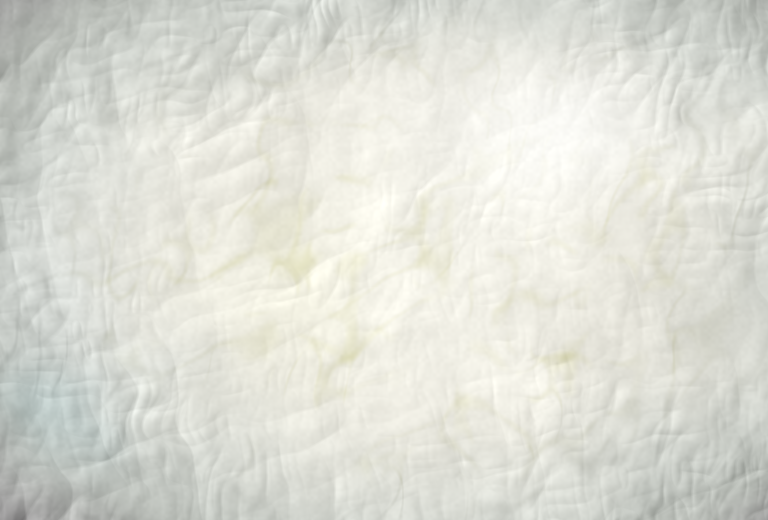
Give the GLSL for this texture, as a WebGL 1 fragment shader.

```glsl
precision highp float;
// Pale crumpled parchment: a warm bright middle fades to cool grey borders.
// Creases are the folds of stretched noise in patches of varying direction,
// lit from the upper left; soft blobs add the glow, stains and vignette.
uniform vec2 u_resolution;

float hash(vec2 cell) {
  vec3 h = fract(cell.xyx * vec3(0.1031, 0.1030, 0.0973));
  h += dot(h, h.yzx + 33.33);
  return fract((h.x + h.y) * h.z);
}

float noise(vec2 p) {
  vec2 i = floor(p), f = fract(p);
  f = f * f * (3.0 - 2.0 * f);
  return mix(mix(hash(i), hash(i + vec2(1.0, 0.0)), f.x),
             mix(hash(i + vec2(0.0, 1.0)), hash(i + 1.0), f.x), f.y);
}

float fbm(vec2 p) {
  float sum = 0.0, amp = 0.5;
  for (int i = 0; i < 4; i++) {
    sum += amp * noise(p);
    p = mat2(0.8, 0.6, -0.6, 0.8) * p * 2.03 + 17.3;
    amp *= 0.5;
  }
  return sum / 0.9375;
}

vec2 turn(vec2 p, float angle) {
  float c = cos(angle), s = sin(angle);
  return vec2(c * p.x + s * p.y, c * p.y - s * p.x);
}

// Height of the folded sheet: sharp ridges, each layer with its own
// direction and its own patches of the sheet.
float foldHeight(vec2 p) {
  float height = 0.0, freq = 12.0;
  for (int i = 0; i < 6; i++) {
    float k = float(i);
    vec2 q = turn(p, 0.95 + 0.8 * cos(k * 2.4)) * freq * vec2(0.42, 1.0);
    float patchy = smoothstep(0.2, 0.75, noise(p * 5.0 + 13.0 * k + 50.0));
    height += (0.4 + 1.2 * patchy) * abs(noise(q + 31.7 * k + 40.0) - 0.5) / freq;
    freq *= 1.36;
  }
  return height;
}

// Short dark crease lines, broken up by a mask.
float creaseLines(vec2 p) {
  float lines = 0.0;
  for (int i = 0; i < 3; i++) {
    float k = float(i);
    vec2 q = turn(p, 0.5 + 0.45 * k) * (15.0 + 5.0 * k) * vec2(0.45, 1.0) + 23.0 * k + 70.0;
    float ridge = 1.0 - smoothstep(0.0, 0.14, abs(noise(q) - 0.5));
    lines += ridge * smoothstep(0.45, 0.8, noise(q * 0.8 + 11.0));
  }
  return lines;
}

float blob(vec2 uv, vec2 center, vec2 radius) {
  vec2 d = (uv - center) / radius;
  return exp(-dot(d, d));
}

void main() {
  vec2 uv = gl_FragCoord.xy / u_resolution;
  vec2 p = gl_FragCoord.xy / u_resolution.y;

  // Broad warps roughen the blob outlines; a slight one bends the folds.
  vec2 cloud = vec2(fbm(p * 4.0 + 5.0), fbm(p * 4.0 + 60.0)) - 0.5;
  vec2 ruffled = uv + 0.15 * cloud;
  vec2 kink = vec2(noise(p * 16.0 + 7.0), noise(p * 16.0 + 80.0)) - 0.5;
  vec2 sheet = p + 0.06 * cloud + 0.018 * kink;

  // Vignette, glow and shaded patches.
  float edge = length((ruffled - vec2(0.55, 0.52)) / vec2(0.56, 0.57));
  float glow = blob(ruffled, vec2(0.69, 0.74), vec2(0.17, 0.15));
  float lowGlow = blob(ruffled, vec2(0.66, 0.22), vec2(0.12, 0.12));
  float tone = 0.938 - 0.142 * edge * edge * edge;
  tone += 0.05 * glow + 0.03 * lowGlow;
  tone -= 0.04 * blob(ruffled, vec2(0.85, 0.3), vec2(0.12, 0.2));
  tone += 0.07 * (fbm(p * 7.0 + 90.0) - 0.5);

  // Relief light across the folds, strongest near the borders.
  float reach = 0.0032;
  vec2 light = vec2(-0.84, 0.54) * reach;
  float relief = (foldHeight(sheet - light) - foldHeight(sheet + light)) / (2.0 * reach);
  float strength = mix(0.5, 1.0, smoothstep(0.3, 1.1, edge)) * (1.0 - 0.75 * glow);
  strength *= 0.6 + 0.8 * noise(p * 5.0 + 33.0);
  float lines = creaseLines(sheet);
  float mottle = fbm(p * 22.0 + 120.0) - 0.5;
  tone += strength * (0.03 * relief - 0.045 * (lines - 0.2) + 0.08 * mottle);
  tone += 0.02 * (noise(p * 140.0) - 0.5);

  // Tints: warm middle, cool border, yellowed patch and a blue-green stain.
  vec3 warm = vec3(0.006, 0.0, -0.038);
  vec3 cool = vec3(-0.016, 0.0, -0.024);
  vec3 tint = mix(warm, cool, smoothstep(0.5, 1.05, edge));
  tint = mix(tint, vec3(0.0, 0.0, -0.012), 0.8 * glow);
  tint = mix(tint, vec3(0.0, -0.008, -0.004), smoothstep(1.1, 1.4, edge));
  tint.b -= 0.02 * blob(ruffled, vec2(0.36, 0.43), vec2(0.12, 0.17));
  tint.b -= 0.06 * strength * max(lines - 0.3, 0.0) * (1.0 - smoothstep(0.5, 0.9, edge));
  tint += vec3(-0.03, 0.0, 0.01) * blob(ruffled, vec2(0.06, 0.2), vec2(0.07, 0.08));
  tint += vec3(-0.006, 0.0, 0.01) * blob(ruffled, vec2(0.1, 0.45), vec2(0.12, 0.3));

  gl_FragColor = vec4(clamp(tone + tint, 0.0, 1.0), 1.0);
}
```
